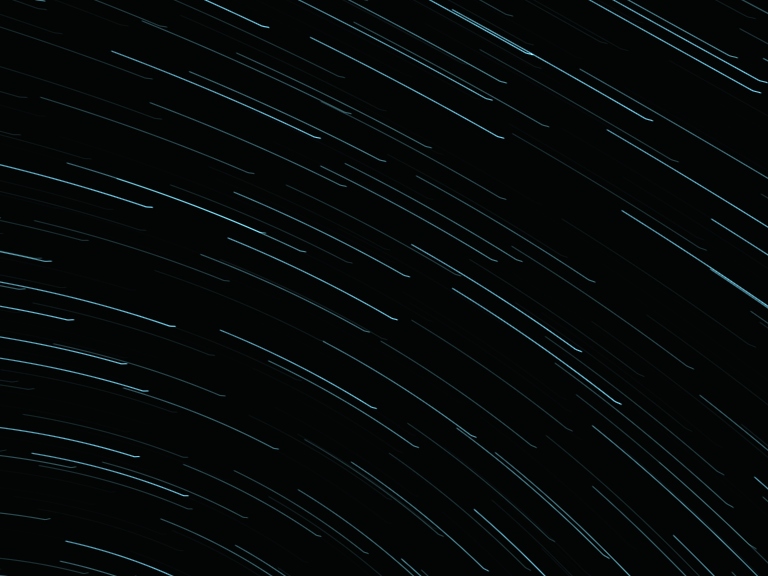
A WebGL 1 fragment shader for this texture:

```glsl
precision highp float;
// Star trails: thin cyan arcs turning about a pole below a black night sky.

uniform vec2 u_resolution;

// Camera and sky geometry (canvas height = 1)
const float FOCAL = 1.19;
const vec3 POLE = vec3(-0.437, -0.781, 0.446);

// Trail layout, in radians on the sky
const int LAYERS = 5;
const float ROW_HEIGHT = 0.035;
const float CELL_LENGTH = 0.6;
const float TRAIL_LENGTH = 0.31;
const float HOOK_LENGTH = 0.012;
const float HOOK_OFFSET = 0.0022;

// Trail look
const float FAINT_WIDTH = 0.0008;
const float BRIGHT_WIDTH = 0.0017;
const float BRIGHTNESS_FALLOFF = 4.8;
const float SOFTNESS = 1.2;
const vec3 SKY = vec3(0.012, 0.018, 0.020);
const vec3 FAINT_COLOR = vec3(0.42, 0.74, 0.74);
const vec3 BRIGHT_COLOR = vec3(0.47, 0.86, 0.98);

float hash(vec2 p) {
  vec3 q = fract(vec3(p.xyx) * vec3(0.1031, 0.1030, 0.0973));
  q += dot(q, q.yzx + 33.33);
  return fract((q.x + q.y) * q.z);
}

// Share of a filter window of the given size covered by a line
float lineCoverage(float dist, float halfWidth, float window) {
  float upper = clamp(dist + 0.5 * window, -halfWidth, halfWidth);
  float lower = clamp(dist - 0.5 * window, -halfWidth, halfWidth);
  return (upper - lower) / window;
}

// sky = (angle from pole, angle around pole); scale = canvas units per radian
vec3 trailLayer(vec2 sky, vec2 scale, float window, float layer) {
  float seed = layer * 41.0 + 7.0;
  float rowPos = sky.x / ROW_HEIGHT + layer * 0.37;
  float row = floor(rowPos);
  float cellPos = sky.y / CELL_LENGTH + 20.0 + hash(vec2(row, seed));
  vec2 cell = vec2(row + seed, floor(cellPos) + seed * 3.0);

  // Random place and magnitude of the star in this cell
  float center = mix(0.15, 0.85, hash(cell + 11.3));
  float start = hash(cell + 27.9) * (CELL_LENGTH - TRAIL_LENGTH);
  float magnitude = pow(hash(cell + 53.1), BRIGHTNESS_FALLOFF);

  // The lower end bends slightly outward
  float along = fract(cellPos) * CELL_LENGTH - start;
  float hook = HOOK_OFFSET * (1.0 - smoothstep(0.0, HOOK_LENGTH, along));
  float across = (fract(rowPos) - center) * ROW_HEIGHT - hook;

  float halfWidth = 0.5 * mix(FAINT_WIDTH, BRIGHT_WIDTH, sqrt(magnitude)) + 0.0002;
  float body = lineCoverage(across * scale.x, halfWidth, window);
  float ends = min(along, TRAIL_LENGTH - along) * scale.y;
  body *= smoothstep(-0.5 * window, 1.5 * window, ends);

  // Gentle flicker and fading towards the upper end
  float flicker = 0.94 + 0.04 * sin(along * 90.0 + seed) + 0.03 * sin(along * 233.0);
  float fade = mix(1.0, 0.75, clamp(along / TRAIL_LENGTH, 0.0, 1.0));
  float glow = min(1.0, magnitude * 1.5);
  return mix(FAINT_COLOR, BRIGHT_COLOR, glow) * glow * body * flicker * fade;
}

void main() {
  vec2 p = (gl_FragCoord.xy - 0.5 * u_resolution) / u_resolution.y;
  float window = SOFTNESS / u_resolution.y;

  // View ray in polar coordinates around the celestial pole
  vec3 pole = normalize(POLE);
  vec3 side = normalize(cross(pole, vec3(0.0, 0.0, 1.0)));
  vec3 front = cross(side, pole);
  float reach = length(vec3(p, FOCAL));
  vec3 ray = vec3(p, FOCAL) / reach;
  float cosPolar = dot(ray, pole);
  float sinPolar = sqrt(1.0 - cosPolar * cosPolar);
  vec2 sky = vec2(acos(cosPolar), atan(dot(ray, side), dot(ray, front)));

  // Local stretch of the projection keeps line widths even
  float polarSlope = length(pole.xy - cosPolar * ray.xy) / (reach * sinPolar);
  vec2 scale = vec2(1.0 / polarSlope, reach * sinPolar);

  vec3 color = SKY;
  for (int i = 0; i < LAYERS; i++) {
    color += trailLayer(sky, scale, window, float(i));
  }
  gl_FragColor = vec4(min(color, 1.0), 1.0);
}
```
